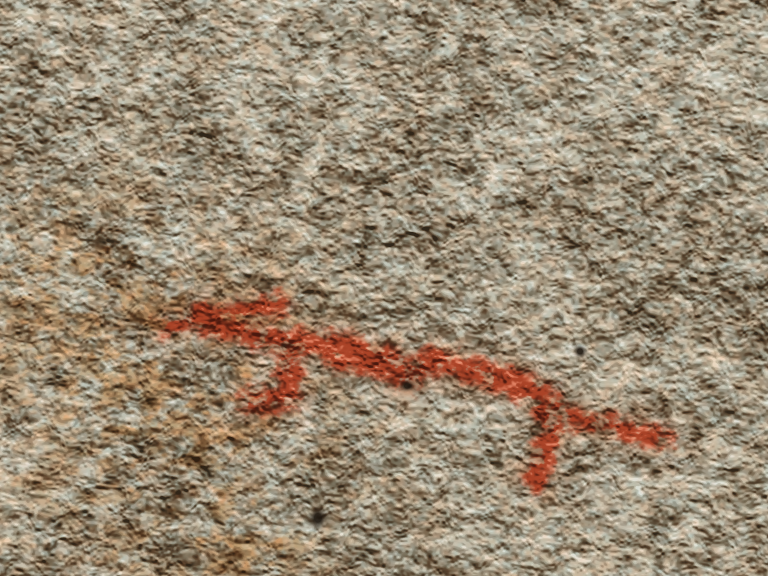
Reproduce this texture procedurally as a Shadertoy shader.

```glsl
float hash(vec2 cell) {
    vec3 h = fract(cell.xyx * vec3(0.1031, 0.1030, 0.0973));
    h += dot(h, h.yzx + 33.33);
    return fract((h.x + h.y) * h.z);
}

float noise(vec2 p) {
    vec2 i = floor(p), f = fract(p);
    f = f * f * (3.0 - 2.0 * f);
    return mix(mix(hash(i), hash(i + vec2(1, 0)), f.x),
               mix(hash(i + vec2(0, 1)), hash(i + vec2(1, 1)), f.x), f.y);
}

float fbm(vec2 p) {
    float sum = 0.0, weight = 0.5;
    for (int i = 0; i < 4; i++) {
        sum += weight * noise(p);
        p = mat2(0.8, 0.6, -0.6, 0.8) * p * 2.03 + 17.3;
        weight *= 0.5;
    }
    return sum / 0.9375;
}

// Rock height: grains stretched sideways and tilted down to the right
float rockHeight(vec2 p) {
    vec2 q = vec2(p.x - 0.2 * p.y, p.y + 0.16 * p.x);
    q += 0.008 * (vec2(noise(q * 40.0), noise(q * 40.0 + 40.0)) - 0.5);
    return 0.38 * noise(q * vec2(25, 38) + 5.0)
         + 0.50 * noise(q * vec2(50, 78) + 31.0)
         + 0.46 * noise(q * vec2(96, 150) + 67.0)
         + 0.38 * noise(q * vec2(165, 240) + 93.0);
}

float segment(vec2 p, vec2 a, vec2 b) {
    vec2 ab = b - a;
    return length(p - a - ab * clamp(dot(p - a, ab) / dot(ab, ab), 0.0, 1.0));
}

float bend(vec2 p, vec2 a, vec2 b, vec2 c) {
    return min(segment(p, a, b), segment(p, b, c));
}

// Signed distance to the pigment strokes
float pigmentDistance(vec2 p) {
    float d = bend(p, vec2(0.29, 0.432), vec2(0.36, 0.447), vec2(0.485, 0.472)) - 0.017;
    d = min(d, length(p - vec2(0.355, 0.446)) - 0.030);
    d = min(d, bend(p, vec2(0.38, 0.435), vec2(0.48, 0.408), vec2(0.60, 0.398)) - 0.022);
    d = min(d, segment(p, vec2(0.57, 0.400), vec2(0.69, 0.366)) - 0.027);
    d = min(d, bend(p, vec2(0.505, 0.40), vec2(0.503, 0.312), vec2(0.437, 0.302)) - 0.021);
    d = min(d, bend(p, vec2(0.70, 0.347), vec2(0.765, 0.374), vec2(0.92, 0.326)) - 0.024);
    d = min(d, bend(p, vec2(0.92, 0.324), vec2(0.99, 0.277), vec2(1.145, 0.238)) - 0.018);
    return min(d, bend(p, vec2(0.94, 0.315), vec2(0.965, 0.255), vec2(0.930, 0.175)) - 0.021);
}

float blob(vec2 p, vec2 center, vec2 size) {
    vec2 d = (p - center) / size;
    return exp(-dot(d, d));
}

void mainImage(out vec4 fragColor, in vec2 fragCoord) {
    vec2 p = fragCoord / iResolution.y;

    // Relief lit from above
    float height = rockHeight(p);
    float relief = height - rockHeight(p + vec2(0.001, 0.005));
    float broad = fbm(p * vec2(6, 8) + vec2(p.y * 3.0, 0.0));
    vec2 lump = vec2(p.x + 0.5 * p.y, p.y - 0.3 * p.x) * vec2(11, 17);
    float swell = noise(lump) - noise(lump + vec2(-0.2, 0.6));
    float tone = 0.565 + 0.70 * (height - 0.86) + 0.48 * relief + 0.28 * (broad - 0.5) + 0.11 * swell;

    // Shaded hollows and pale ridges
    tone -= 0.15 * exp(-pow(segment(p, vec2(0.27, 0.93), vec2(0.40, 0.73)) / 0.05, 2.0));
    tone -= 0.22 * blob(p, vec2(1.10, 0.455), vec2(0.045, 0.035));
    tone -= 0.14 * blob(p, vec2(1.04, 0.55), vec2(0.035));
    tone -= 0.20 * blob(p, vec2(0.085, 0.355), vec2(0.06, 0.025));
    tone -= 0.16 * blob(p, vec2(0.21, 0.54), vec2(0.05, 0.03));
    tone -= 0.11 * blob(p, vec2(0.33, 0.19), vec2(0.10, 0.15));
    tone -= 0.08 * blob(p, vec2(0.02, 0.83), vec2(0.07));
    tone += 0.09 * exp(-pow(segment(p, vec2(0.24, 0.68), vec2(0.33, 0.54)) / 0.05, 2.0));
    tone += 0.04 * smoothstep(0.5, 1.0, p.y);

    // Stone colours from shadow to highlight
    vec3 color = mix(vec3(0.19, 0.15, 0.10), vec3(0.35, 0.28, 0.20), smoothstep(0.0, 0.24, tone));
    color = mix(color, vec3(0.48, 0.44, 0.36), smoothstep(0.20, 0.40, tone));
    color = mix(color, vec3(0.63, 0.60, 0.53), smoothstep(0.38, 0.57, tone));
    color = mix(color, vec3(0.77, 0.75, 0.68), smoothstep(0.57, 0.80, tone));
    color = mix(color, vec3(0.90, 0.88, 0.83), smoothstep(0.82, 1.10, tone));

    // Mineral tints: pink, green and grey flecks
    float tint = noise(p * vec2(75, 100) + 140.0) - 0.5;
    color *= 1.0 + tint * vec3(0.08, -0.02, -0.09);
    color *= 1.0 + (noise(p * 130.0 + 210.0) - 0.5) * vec3(-0.04, 0.03, 0.05);

    // Brown stain, strongest at lower left
    float stainArea = 0.10 + 0.40 * blob(p, vec2(0.30, 0.27), vec2(0.25, 0.28))
                    + 0.26 * blob(p, vec2(0.08, 0.52), vec2(0.22, 0.16))
                    + 0.25 * blob(p, vec2(0.44, 0.04), vec2(0.10, 0.06));
    float stain = stainArea * smoothstep(0.38, 0.68, fbm(p * vec2(26, 36) + 71.0));
    stain += 0.5 * stainArea * smoothstep(0.5, 0.85, noise(p * vec2(70, 95) + 19.0));
    color = mix(color, color * vec3(0.96, 0.76, 0.56), clamp(stain * 1.5, 0.0, 0.85));

    // Red pigment, worn away on the grain
    vec2 wobble = vec2(fbm(p * 34.0 + 9.0), fbm(p * 34.0 + 53.0)) - 0.5;
    float edge = pigmentDistance(p + 0.018 * wobble);
    float wear = fbm(p * vec2(46, 60) + 111.0) - 0.5;
    float pigment = 1.0 - smoothstep(-0.016, 0.012, edge + 0.045 * wear);
    pigment *= 1.0 - 0.75 * smoothstep(0.05, 0.22, wear + 0.25 * (tone - 0.56));
    float halo = 0.40 * exp(-max(edge, 0.0) * 50.0);
    vec3 red = mix(vec3(0.30, 0.09, 0.05), vec3(0.67, 0.24, 0.13), smoothstep(0.12, 0.60, tone));
    red = mix(red, vec3(0.88, 0.48, 0.36), smoothstep(0.66, 1.0, tone));
    color = mix(color, color * vec3(1.0, 0.68, 0.52), halo);
    color = mix(color, red, 0.92 * pigment);

    // Small pits
    float pits = blob(p, vec2(0.552, 0.101), vec2(0.011, 0.014))
               + blob(p, vec2(1.007, 0.390), vec2(0.008))
               + blob(p, vec2(0.707, 0.330), vec2(0.009, 0.007));
    color = mix(color, vec3(0.12, 0.09, 0.06), clamp(pits * 1.2, 0.0, 0.9));

    fragColor = vec4(clamp(color, 0.0, 1.0), 1.0);
}
```
